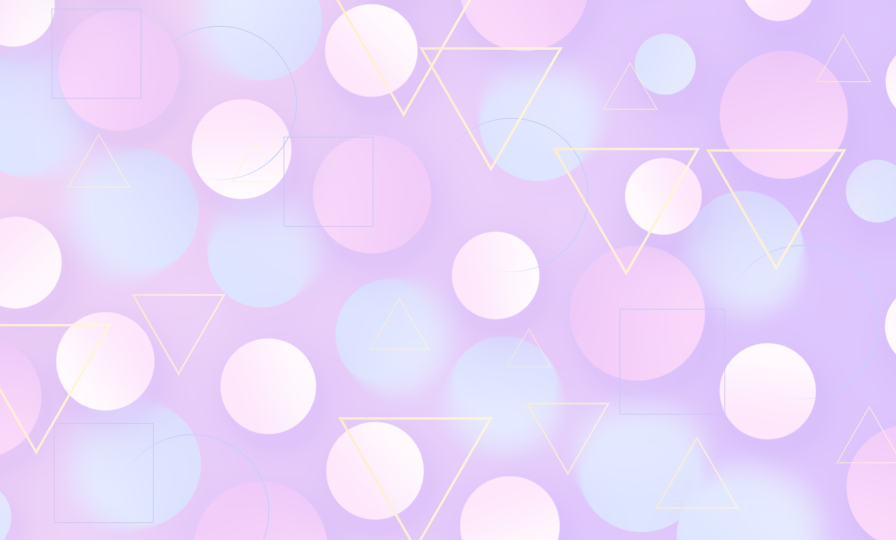
This background is drawn by a Shadertoy shader. Its source:

```glsl
vec3 hash3(vec2 cell) {
    vec3 q = fract(vec3(cell.xyx) * vec3(0.1031, 0.1030, 0.0973) + 0.37);
    q += dot(q, q.yxz + 33.33);
    return fract((q.xxy + q.yzz) * q.zyx);
}

// Pink at the left, lilac in the middle, violet at the right
vec3 backdrop(vec2 p) {
    float drift = 0.12 * sin(4.0 * p.y + 3.0 * p.x) + 0.08 * sin(7.0 * p.x - 5.0 * p.y);
    float across = p.x / 1.667 + drift + 0.15 * (0.5 - p.y);
    vec3 color = mix(vec3(0.965, 0.855, 0.96), vec3(0.93, 0.83, 0.98), smoothstep(0.0, 0.4, across));
    color = mix(color, vec3(0.875, 0.785, 0.995), smoothstep(0.4, 1.0, across));
    float blush = exp(-5.0 * dot(p - vec2(0.0, 0.8), p - vec2(0.0, 0.8)));
    return mix(color, vec3(0.99, 0.86, 0.93), 0.6 * blush);
}

// One lit disc with its violet shadow; layers: 0 blue, 1 pink, 2 white
vec3 paintDisc(vec3 color, vec2 p, float layer, vec3 rnd, float pixel) {
    float angle = 6.2832 * rnd.z;
    vec2 light = vec2(cos(angle), sin(angle));
    float dist = length(p);
    float facing = dot(p, light) / max(dist, 0.001);
    bool glowing = layer < 0.5 && rnd.x > 0.4;

    float radius = mix(0.068, 0.106, rnd.x);
    if (layer < 0.5) radius = glowing ? mix(0.1, 0.132, rnd.y) : mix(0.048, 0.07, rnd.y);
    else if (layer < 1.5) radius = mix(0.08, 0.126, sqrt(rnd.x));

    float shade = exp(-max(length(p - vec2(0.012, -0.025)) - radius, 0.0) / 0.045);
    color = mix(color, vec3(0.81, 0.69, 0.97), shade * (glowing ? 0.12 : 0.38));

    float lit = smoothstep(-0.8, 0.9, dot(p, light) / radius);
    vec3 fill = mix(vec3(0.995, 0.905, 0.985), vec3(1.0, 0.98, 0.992), lit);
    if (layer < 0.5) fill = mix(vec3(0.87, 0.905, 1.0), vec3(0.905, 0.93, 1.0), lit);
    else if (layer < 1.5) fill = mix(vec3(0.95, 0.805, 0.975), vec3(0.98, 0.85, 0.98), lit);

    // Glowing discs melt away on their lit side
    float blur = pixel;
    if (glowing) {
        blur += 0.045 * smoothstep(-0.6, 0.7, facing);
        float halo = exp(-max(dist - radius, 0.0) / 0.03);
        color = mix(color, vec3(0.91, 0.9, 1.0), 0.35 * halo * smoothstep(-0.5, 0.8, facing));
    }
    return mix(color, fill, 1.0 - smoothstep(-blur, blur, dist - radius));
}

// One thin outline: square, ring, or triangle pointing down or up
vec3 paintOutline(vec3 color, vec2 p, float kind, vec3 rnd, float pixel) {
    float edge, halfWidth = 0.0011, opacity = 0.65;
    vec3 ink = vec3(0.79, 0.78, 0.95);
    if (kind < 0.5) {
        edge = max(abs(p.x), abs(p.y)) - mix(0.075, 0.098, rnd.x);
    } else if (kind < 1.5) {
        edge = length(p) - 0.142;
        ink = vec3(0.77, 0.82, 0.98);
        opacity = 0.85 * smoothstep(-0.13, 0.08, p.x + 0.5 * p.y);
    } else {
        bool down = kind < 3.5;
        float size = kind < 2.5 ? mix(0.14, 0.165, rnd.x) : mix(0.085, 0.155, rnd.x);
        if (!down) size = mix(0.042, 0.12, rnd.x * rnd.x);
        if (down) p.y = -p.y;
        edge = max(abs(p.x) * 0.866 + p.y * 0.5, -p.y) - 0.5 * size;
        float bold = smoothstep(0.04, 0.14, size);
        halfWidth = mix(0.001, 0.0023, bold);
        opacity = mix(0.5, 0.92, bold);
        ink = mix(vec3(1.0, 0.925, 0.8), vec3(1.0, 0.965, 0.87), 0.5 + 0.5 * p.x / size);
    }
    float line = clamp((halfWidth - abs(edge)) / pixel + 0.5, 0.0, 1.0);
    return mix(color, ink, line * opacity);
}

void mainImage(out vec4 fragColor, in vec2 fragCoord) {
    float pixel = 1.0 / iResolution.y;
    vec2 p = fragCoord * pixel;
    vec3 color = backdrop(p);

    // Discs on a jittered staggered grid, painted layer by layer
    for (float layer = 0.0; layer < 3.0; layer++)
    for (float col = 0.0; col < 8.0; col++)
    for (float row = 0.0; row < 5.0; row++) {
        float group = mod(col + 2.0 * row, 5.0);
        float kind = group < 1.5 ? 0.0 : group < 2.5 ? 1.0 : 2.0;
        if (kind != layer) continue;
        vec2 jitter = hash3(vec2(col, row) + 17.0).xy - 0.5;
        vec2 center = vec2(col * 0.238, (row + 0.5 * mod(col, 2.0)) * 0.25) + 0.1 * jitter;
        color = paintDisc(color, p - center, layer, hash3(vec2(col, row) + 53.0), pixel);
    }

    // Outlines scattered over everything
    for (float col = 0.0; col < 6.0; col++)
    for (float row = 0.0; row < 4.0; row++) {
        vec2 jitter = hash3(vec2(col, row) + 91.0).xy - 0.5;
        vec2 center = (vec2(col, row) + 0.5 + 0.7 * jitter) * vec2(0.278, 0.25);
        float kind = mod(col + 2.0 * row, 6.0);
        color = paintOutline(color, p - center, kind, hash3(vec2(col, row) + 29.0), pixel);
    }
    fragColor = vec4(color, 1.0);
}
```
